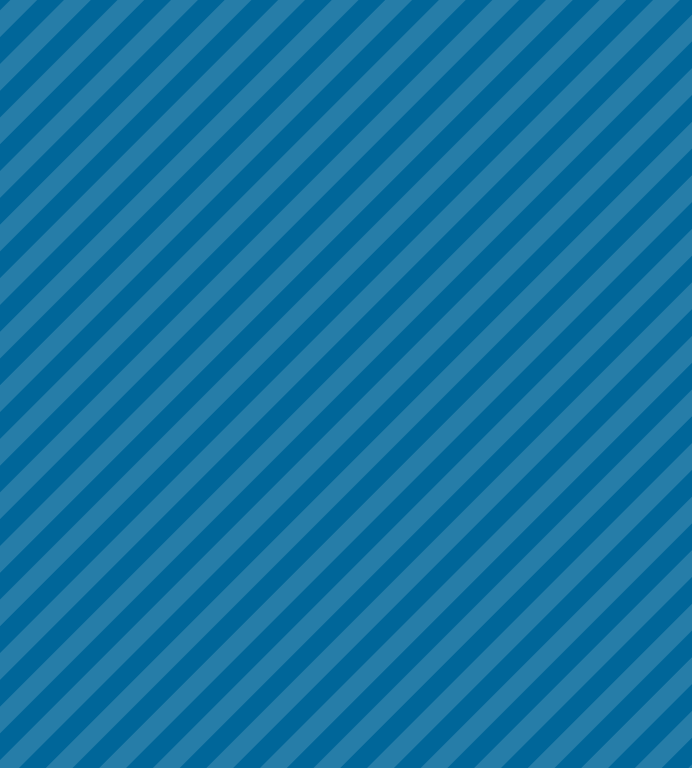
A Shadertoy shader for this pattern:

```glsl
// Even diagonal stripes in two blues, rising to the right at 45 degrees.

// Signed distance to the nearest stripe edge, in periods: positive inside.
float stripeDistance(float phase) {
    return 0.25 - abs(fract(phase) - 0.5);
}

void mainImage(out vec4 fragColor, in vec2 fragCoord) {
    vec2 uv = fragCoord / iResolution.y;

    // Phase grows from the top left corner towards the lower right
    float phase = (uv.x + 1.0 - uv.y) * 14.34 + 0.056;

    // Edge blend one pixel wide, measured across the stripe
    float pixel = 14.34 * sqrt(2.0) / iResolution.y;
    float stripe = clamp(stripeDistance(phase) / pixel + 0.5, 0.0, 1.0);

    vec3 deepBlue = vec3(0.0, 0.4, 0.6);
    vec3 paleBlue = vec3(0.15, 0.49, 0.66);
    fragColor = vec4(mix(deepBlue, paleBlue, stripe), 1.0);
}
```
